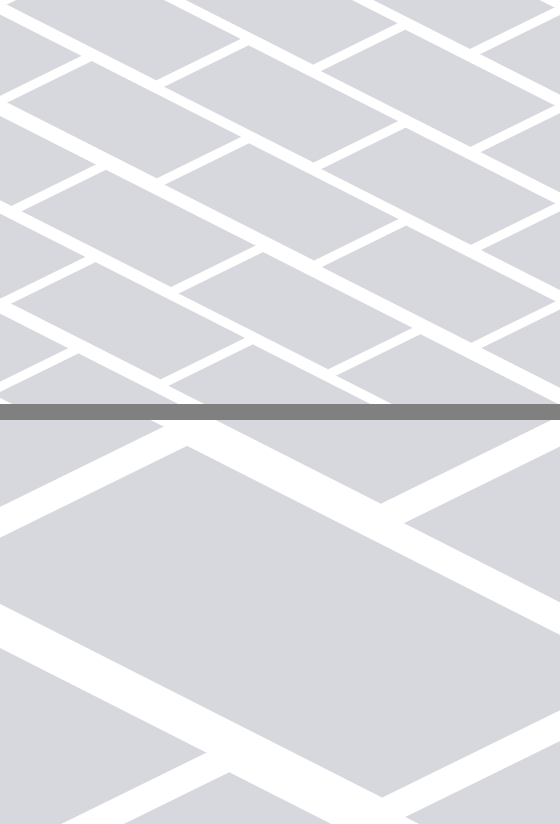
Top, the full canvas; bottom, a detail of the centre.
Give the GLSL for this pattern, as a WebGL 1 fragment shader.

```glsl
precision highp float;

// Slanted paving: pale grey parallelogram slabs on white joints, in staggered courses.
// Each pixel goes into oblique axes (across and along the courses), where a slab
// is a plain box; small offsets per course and per slab make the joints uneven.

uniform vec2 u_resolution;

// All lengths are in canvas widths, measured from the top left corner.
const float COURSE_SLOPE = 0.507;   // descent of the long edges
const float END_SLOPE = 0.491;      // ascent of the short edges
const vec2 SLAB_SIZE = vec2(0.1505, 0.2664);   // across, along
const float COURSE_PITCH = 0.1745;
const float SLAB_PITCH = 0.2847;
const float COURSE_STAGGER = -0.1094;
const int COURSES = 7;

const vec3 SLAB_COLOR = vec3(0.843, 0.847, 0.867);
const vec3 JOINT_COLOR = vec3(1.0);

// x runs across the courses, y along them
vec2 toOblique(vec2 p) {
    return vec2(p.y - COURSE_SLOPE * p.x, p.y + END_SLOPE * p.x);
}

// Horizontal canvas position of an oblique point
float canvasX(vec2 q) {
    return (q.y - q.x) / (COURSE_SLOPE + END_SLOPE);
}

// Upper edge of a course, with wider joints below the middle
float courseTop(float course) {
    return 0.026 + COURSE_PITCH * course
         + 0.0065 * step(0.5, course) + 0.004 * step(2.5, course);
}

// Start of the slabs in a course; the lower courses slip sideways
float courseStart(float course) {
    float n = course - 1.0;
    float slip = 0.0313 - 0.0156 * n - 0.0039 * n * n;
    return 0.1895 + COURSE_STAGGER * course + slip * step(0.5, course);
}

// Slabs sink slightly towards the right of the canvas
float slabDrift(vec2 center) {
    return 0.0091 * smoothstep(0.195, 0.833, canvasX(center));
}

// Distance to a box with sharp corners
float boxDistance(vec2 q, vec2 halfSize) {
    vec2 d = abs(q) - halfSize;
    return max(d.x, d.y);
}

// Distance from an oblique point to the nearest slab of one course
float courseDistance(vec2 q, float course) {
    float start = courseStart(course);
    float margin = 0.5 * (SLAB_PITCH - SLAB_SIZE.y);
    float slab = floor((q.y - start + margin) / SLAB_PITCH);
    vec2 center = vec2(courseTop(course), start + slab * SLAB_PITCH)
                + 0.5 * SLAB_SIZE;
    center.x += slabDrift(center);
    // Oblique steps are vertical, so shorten them to perpendicular lengths
    float shorten = inversesqrt(1.0 + COURSE_SLOPE * END_SLOPE);
    return boxDistance(q - center, 0.5 * SLAB_SIZE) * shorten;
}

void main() {
    vec2 p = vec2(gl_FragCoord.x, u_resolution.y - gl_FragCoord.y) / u_resolution.x;
    vec2 q = toOblique(p);

    float dist = 1.0;
    for (int i = 0; i < COURSES; i++) {
        dist = min(dist, courseDistance(q, float(i) - 3.0));
    }

    // One-pixel smooth edge
    float cover = clamp(0.5 - dist * u_resolution.x, 0.0, 1.0);
    gl_FragColor = vec4(mix(JOINT_COLOR, SLAB_COLOR, cover), 1.0);
}
```
